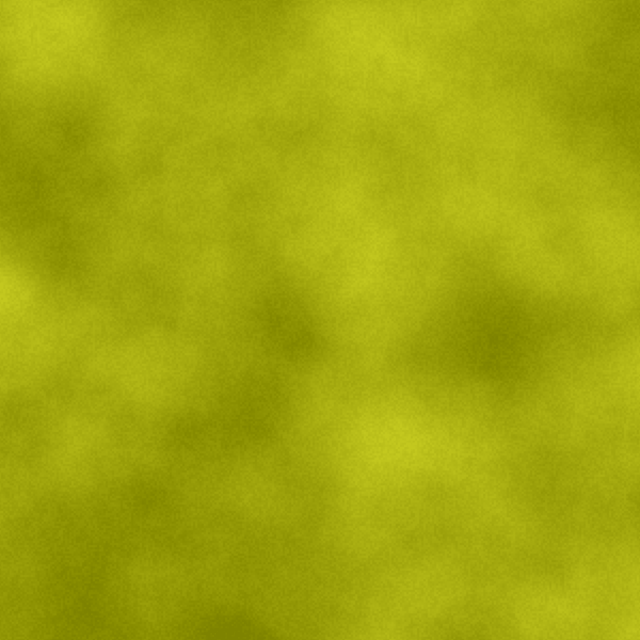
Give the GLSL for this texture, as a WebGL 1 fragment shader.

```glsl
precision highp float;

uniform vec2 u_resolution;

const vec3 DARK_OLIVE = vec3(0.538, 0.558, 0.002);
const vec3 BRIGHT_LIME = vec3(0.718, 0.738, 0.096);
const float CLOUD_SCALE = 4.6;      // largest cloud cells across the canvas
const float CLOUD_CONTRAST = 1.02;
const float CLOUD_GAIN = 0.5;       // strength of each finer octave
const int CLOUD_OCTAVES = 6;
const float GRAIN_SCALE = 300.0;    // grain cells across the canvas
const float GRAIN_CONTRAST = 0.26;
const float MEAN_TONE = 0.5;

// Sine-free hash, 0 to 1
float hash(vec2 cell) {
  vec3 p = fract(cell.xyx * 0.1031);
  p += dot(p, p.yzx + 33.33);
  return fract((p.x + p.y) * p.z);
}

// Value noise centred on zero
float noise(vec2 p) {
  vec2 cell = floor(p);
  vec2 f = fract(p);
  vec2 blend = f * f * f * (f * (f * 6.0 - 15.0) + 10.0);
  float lower = mix(hash(cell), hash(cell + vec2(1.0, 0.0)), blend.x);
  float upper = mix(hash(cell + vec2(0.0, 1.0)), hash(cell + 1.0), blend.x);
  return mix(lower, upper, blend.y) - 0.5;
}

// Octaves are rotated to hide the lattice
float clouds(vec2 p) {
  mat2 turnAndDouble = mat2(1.6, 1.2, -1.2, 1.6);
  float sum = 0.0;
  float amplitude = 1.0;
  p = turnAndDouble * p * 0.5;
  for (int i = 0; i < CLOUD_OCTAVES; i++) {
    sum += amplitude * noise(p);
    p = turnAndDouble * p + vec2(17.3, 41.7);
    amplitude *= CLOUD_GAIN;
  }
  return sum;
}

void main() {
  vec2 uv = gl_FragCoord.xy / min(u_resolution.x, u_resolution.y);
  float tone = MEAN_TONE + CLOUD_CONTRAST * clouds(uv * CLOUD_SCALE + 23.0);
  tone += GRAIN_CONTRAST * noise(uv * GRAIN_SCALE + 71.0);
  vec3 colour = mix(DARK_OLIVE, BRIGHT_LIME, clamp(tone, -0.25, 1.25));
  gl_FragColor = vec4(clamp(colour, 0.0, 1.0), 1.0);
}
```
